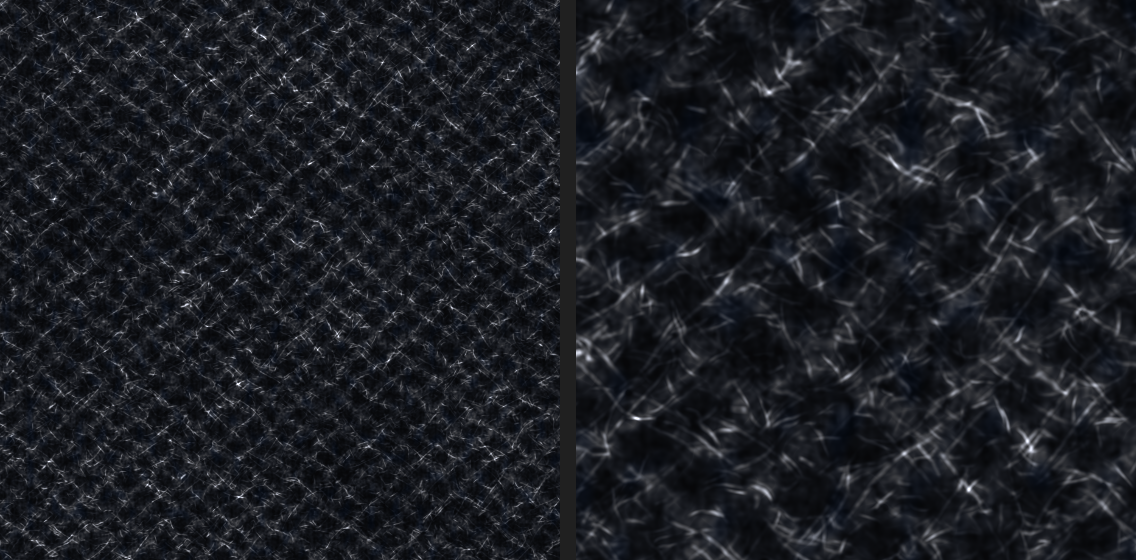
Left, the full canvas; right, a detail of the centre.
Write a WebGL 2 fragment shader that draws this texture.

```glsl
#version 300 es
precision highp float;

uniform vec2 u_resolution;
out vec4 fragColor;

vec3 hash3(vec2 cell, float seed) {
    vec3 h = fract(vec3(cell.xyx + seed * 17.3) * vec3(0.1031, 0.1030, 0.0973));
    h += dot(h, h.yxz + 33.33);
    return fract((h.xxy + h.yzz) * h.zyx);
}

float cornerSlope(vec2 cell, vec2 offset) {
    float angle = 6.2832 * hash3(cell, 3.7).x;
    return dot(vec2(cos(angle), sin(angle)), offset);
}

// Gradient noise, roughly -0.7 to 0.7
float gradientNoise(vec2 p) {
    vec2 i = floor(p), f = fract(p);
    vec2 u = f * f * f * (f * (f * 6.0 - 15.0) + 10.0);
    vec2 e = vec2(1.0, 0.0);
    float low = mix(cornerSlope(i, f), cornerSlope(i + e.xy, f - e.xy), u.x);
    float high = mix(cornerSlope(i + e.yx, f - e.yx), cornerSlope(i + 1.0, f - 1.0), u.x);
    return mix(low, high, u.y);
}

vec2 turn(vec2 p, float angle) {
    float c = cos(angle), s = sin(angle);
    return vec2(c * p.x + s * p.y, c * p.y - s * p.x);
}

// Wandering parallel strands along one direction
float strands(vec2 p, float angle, float spacing, float seed) {
    vec2 q = turn(p, angle) / spacing;
    float wander = 0.4 * gradientNoise(q * 0.5 + seed) + 0.16 * gradientNoise(q * 1.7 - seed);
    float d = (fract(q.y + wander) - 0.5) / 0.18;
    float strength = 0.85 + 0.8 * gradientNoise(q * vec2(0.45, 0.9) + seed * 2.3);
    return exp(-d * d) * clamp(strength, 0.2, 1.3);
}

// Thin crumpled lines where the noise crosses zero
float tangle(vec2 p, float sharpness) {
    float ridge = 1.0 - min(abs(gradientNoise(p)) * sharpness, 1.0);
    return ridge * ridge;
}

// Scattered, slightly bent hairs; density is the share of cells that hold one
float hairs(vec2 p, float scale, float angle, float spread, float reach,
            float width, float density, float seed) {
    vec2 q = p * scale, home = floor(q);
    float softWidth = max(width, 1.1 / u_resolution.y) * scale;
    float light = 0.0;
    for (int y = -1; y <= 1; y++) {
        for (int x = -1; x <= 1; x++) {
            vec2 cell = home + vec2(x, y);
            vec3 place = hash3(cell, seed);
            vec3 shape = hash3(cell, seed + 5.3);
            vec2 d = turn(q - cell - place.xy, angle + spread * (place.z - 0.5));
            float span = reach * mix(0.45, 1.0, shape.x);
            d.y += (shape.y - 0.5) * 0.6 * d.x * d.x;
            float across = 1.0 - smoothstep(0.0, softWidth, abs(d.y));
            float along = 1.0 - smoothstep(0.4 * span, span, abs(d.x));
            float present = step(fract(shape.z * 7.31 + place.x), density);
            light += present * shape.z * shape.z * across * along;
        }
    }
    return light;
}

void main() {
    vec2 p = gl_FragCoord.xy / u_resolution.y;
    vec2 warped = p + 0.006 * vec2(gradientNoise(p * 21.0), gradientNoise(p * 21.0 + 40.0));
    vec2 frayed = warped + 0.003 * vec2(gradientNoise(p * 75.0), gradientNoise(p * 75.0 + 60.0));

    // Open diamond mesh
    float rising = strands(frayed, 0.74, 0.044, 4.1);
    float falling = strands(frayed, -0.68, 0.042, 19.6);
    float mesh = rising + falling - 0.5 * rising * falling;
    float cloud = gradientNoise(p * 4.0) + 0.7 * gradientNoise(p * 11.0 + 8.0);

    // Long hairs follow the strands, short ones fill the weave
    float longHairs = 0.0, shortHairs = 0.0;
    for (int i = 0; i < 3; i++) {
        float seed = float(i) * 2.17;
        longHairs += hairs(warped, 21.0, 0.74, 0.5, 0.95, 0.0022, 1.0, seed + 1.0);
        longHairs += hairs(warped, 22.0, -0.66, 0.5, 0.95, 0.0022, 1.0, seed + 11.4);
        shortHairs += hairs(frayed, 50.0, -0.35, 2.2, 0.7, 0.0021, 0.9, seed + 23.2);
    }
    shortHairs += hairs(frayed, 62.0, 0.55, 1.8, 0.75, 0.0021, 0.9, 37.9);
    float glints = hairs(frayed, 46.0, -0.38, 0.8, 0.55, 0.0025, 0.12, 45.1)
                 + hairs(frayed, 42.0, 0.45, 0.9, 0.55, 0.0023, 0.09, 52.6);

    // Fine grain, crumpled fibre and upright threads seen through the gaps
    float grain = gradientNoise(p * 100.0) + 0.9 * gradientNoise(p * 200.0 + 31.0);
    float fuzz = tangle(frayed * vec2(42.0, 58.0), 4.5) + tangle(frayed * 85.0 + 14.0, 3.5);
    float upright = gradientNoise(p * vec2(190.0, 17.0));

    float cover = 0.2 + 0.8 * min(mesh, 1.2);
    float rough = max(1.0 + 1.3 * grain, 0.1);
    float tone = 0.045 + 0.066 * mesh * (1.0 + 0.9 * grain);
    tone += cover * rough * (0.22 * longHairs + 0.26 * shortHairs + 0.028 * fuzz);
    tone += 0.42 * glints * (0.2 + 0.8 * cover) * rough;
    tone += 0.022 * upright + 0.022 * grain;
    tone = max(tone * (1.0 + 0.36 * cloud), 0.03);

    // Navy shadows, neutral grey lights
    vec3 tint = mix(vec3(0.87, 0.98, 1.24), vec3(0.98, 1.0, 1.07), smoothstep(0.04, 0.24, tone));
    float bluePatch = smoothstep(0.05, 0.55, gradientNoise(p * vec2(46.0, 30.0) + 70.0));
    vec3 color = tone * tint + bluePatch * vec3(-0.012, 0.001, 0.022);
    fragColor = vec4(clamp(color, 0.0, 1.0), 1.0);
}
```
